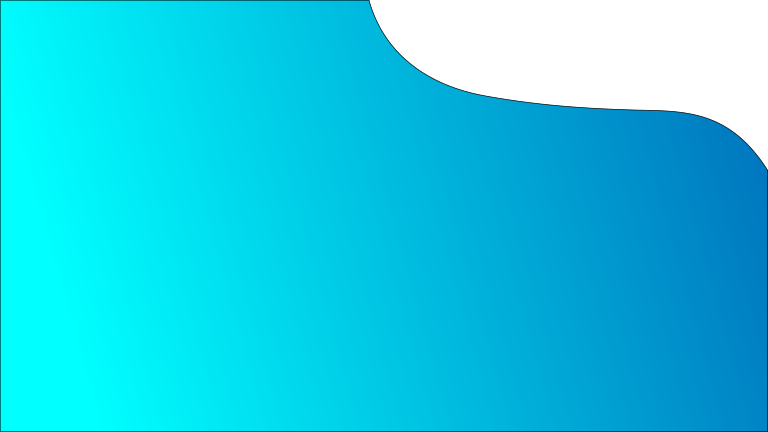
Give the GLSL for this background, as a Shadertoy shader.

```glsl
// A cyan to blue diagonal gradient under a white wave in the upper right corner.
// The wave is a chain of three cubic Beziers, solved for x by bisection; a hairline
// stroke follows the wave and the outer border of the coloured area.

vec2 bezier(vec2 a, vec2 b, vec2 c, vec2 d, float t) {
    float s = 1.0 - t;
    return s*s*s*a + 3.0*s*s*t*b + 3.0*s*t*t*c + t*t*t*d;
}

vec2 bezierTangent(vec2 a, vec2 b, vec2 c, vec2 d, float t) {
    float s = 1.0 - t;
    return s*s*(b - a) + 2.0*s*t*(c - b) + t*t*(d - c);
}

// Signed distance to the tangent at the curve point with the same x
float curveDistance(vec2 p, vec2 a, vec2 b, vec2 c, vec2 d) {
    float lo = 0.0, hi = 1.0;
    for (int i = 0; i < 18; i++) {
        float mid = 0.5*(lo + hi);
        if (bezier(a, b, c, d, mid).x < p.x) lo = mid; else hi = mid;
    }
    float t = 0.5*(lo + hi);
    vec2 tangent = normalize(bezierTangent(a, b, c, d, t));
    return dot(p - bezier(a, b, c, d, t), vec2(-tangent.y, tangent.x));
}

// Positive in the white area, negative in the coloured one
float waveDistance(vec2 p) {
    vec2 dip = vec2(1.123, 0.778), shoulder = vec2(1.481, 0.745);
    if (p.x < dip.x)
        return curveDistance(p, vec2(0.854, 1.0), vec2(0.887, 0.880), vec2(0.984, 0.803), dip);
    if (p.x < shoulder.x)
        return curveDistance(p, dip, vec2(1.250, 0.755), vec2(1.366, 0.748), shoulder);
    return curveDistance(p, shoulder, vec2(1.593, 0.743), vec2(1.692, 0.741), vec2(1.778, 0.604));
}

// Share of a pixel covered by a stroke whose centre line is at distance d
float strokeCoverage(float d, float halfWidth, float pixel) {
    float covered = min(d + 0.5*pixel, halfWidth) - max(d - 0.5*pixel, -halfWidth);
    return clamp(covered/pixel, 0.0, 1.0);
}

void mainImage(out vec4 fragColor, in vec2 fragCoord) {
    float pixel = 1.0/iResolution.y;
    vec2 p = fragCoord*pixel;
    vec2 size = iResolution.xy*pixel;

    // Tilted linear gradient
    float ramp = clamp((p.x - 0.28*(1.0 - p.y) + 0.053)/1.794, 0.0, 1.0);
    vec3 color = mix(vec3(0.0, 1.0, 1.0), vec3(0.0, 0.443, 0.737), ramp);

    // Border stroke, just inside the canvas
    vec2 edge = min(p, size - p);
    color *= 1.0 - strokeCoverage(min(edge.x, edge.y) - 0.0006, 0.0006, pixel);

    // White corner and its outline
    float wave = waveDistance(p);
    color = mix(color, vec3(1.0), clamp(wave/pixel + 0.5, 0.0, 1.0));
    color *= 1.0 - strokeCoverage(wave, 0.0008, pixel);

    fragColor = vec4(color, 1.0);
}
```
